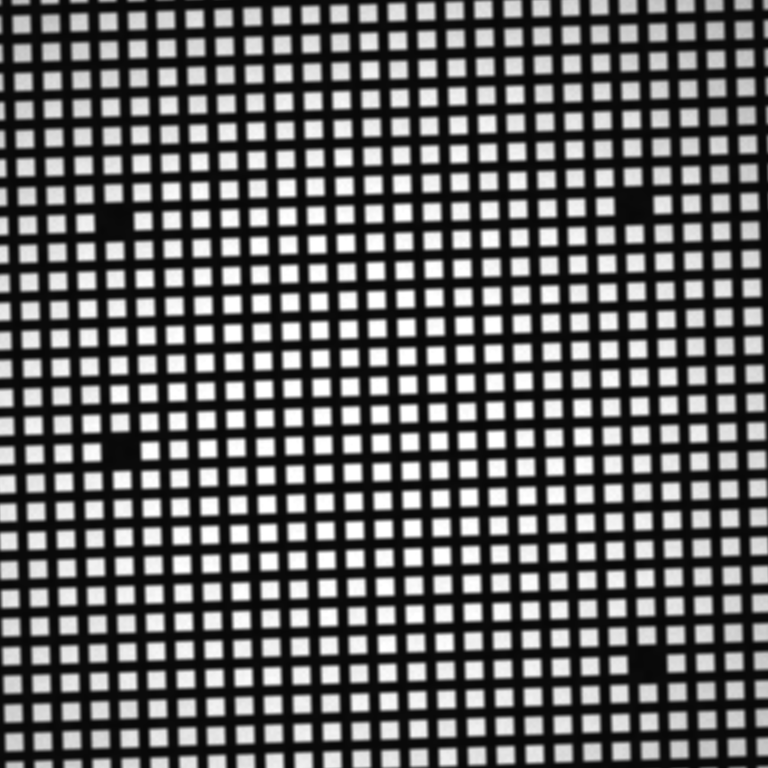
Reproduce this pattern procedurally as a three.js fragment shader.

```glsl
// A slightly tilted lattice of soft white squares on near-black, like a backlit
// metal grid, with a few blocked openings. Canvas points are mapped to lattice
// coordinates; each cell gets a blurred box, dimmed by a vignette and fine grain.
#define COLUMN_STEP vec2(0.03759, 0.00120)
#define ROW_STEP vec2(-0.00111, 0.03734)
#define LATTICE_ORIGIN vec2(0.4939, 0.4974)
#define HALF_SIZE 0.313
#define EDGE_BLUR 0.115
#define LIGHT_CENTER vec2(0.46, 0.46)
#define LIGHT_PEAK 1.02
#define LIGHT_FALLOFF 0.56
#define BAR_LEVEL 0.038
#define CELL_VARIATION 0.04
#define GRAIN 0.035

varying vec2 vUv;

float hash(vec2 p) {
  vec3 q = fract(vec3(p.xyx) * 0.1031);
  q += dot(q, q.yzx + 33.33);
  return fract((q.x + q.y) * q.z);
}

float valueNoise(vec2 p) {
  vec2 i = floor(p);
  vec2 f = fract(p);
  f = f * f * (3.0 - 2.0 * f);
  float low = mix(hash(i), hash(i + vec2(1.0, 0.0)), f.x);
  float high = mix(hash(i + vec2(0.0, 1.0)), hash(i + 1.0), f.x);
  return mix(low, high, f.y);
}

// Canvas position to lattice coordinates, whole numbers at square centers
vec2 toLattice(vec2 p) {
  vec2 d = p - LATTICE_ORIGIN;
  vec2 u = COLUMN_STEP;
  vec2 v = ROW_STEP;
  return vec2(d.x * v.y - d.y * v.x, u.x * d.y - u.y * d.x) / (u.x * v.y - u.y * v.x);
}

// 1 in an open cell, 0 in one of the four blocked cells
float openCell(vec2 cell) {
  bool upperPair = abs(cell.x) == 9.0 && cell.y == 6.0;
  bool lowerLeft = cell == vec2(-9.0, -2.0);
  bool lowerRight = cell == vec2(9.0, -10.0);
  return (upperPair || lowerLeft || lowerRight) ? 0.0 : 1.0;
}

// Box with soft sides and slightly rounded corners
float softSquare(vec2 p) {
  vec2 side = 1.0 - smoothstep(HALF_SIZE - EDGE_BLUR, HALF_SIZE + EDGE_BLUR, abs(p));
  return side.x * side.y;
}

void main() {
  vec2 lattice = toLattice(vUv);
  vec2 cell = floor(lattice + 0.5);
  vec2 local = lattice - cell;

  // Tiny offsets keep the squares from being perfectly regular
  vec2 jitter = vec2(hash(cell + 71.0), hash(cell + 137.0)) - 0.5;
  float square = softSquare(local + jitter * 0.02) * openCell(cell);

  // Light falls off from the middle and differs a little per cell
  vec2 away = vUv - LIGHT_CENTER;
  float light = LIGHT_PEAK - LIGHT_FALLOFF * dot(away, away);
  light += (hash(cell + 211.0) - 0.5) * CELL_VARIATION - local.y * 0.06;
  light += (valueNoise(vUv * 240.0) - 0.5) * GRAIN;

  // Dark bars with a faint uneven sheen
  float bars = BAR_LEVEL + 0.015 * (valueNoise(vUv * 90.0 + 40.0) - 0.5);

  gl_FragColor = vec4(vec3(mix(bars, min(light, 1.0), square)), 1.0);
}
```
